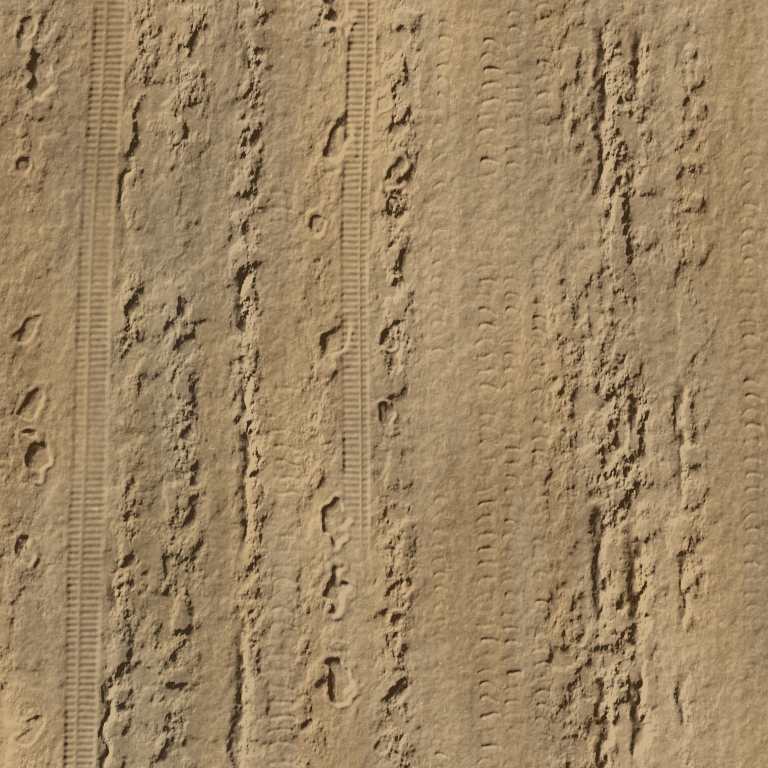
This texture is drawn by a three.js fragment shader. Its source:

```glsl
#define SHADOW_SOIL vec3(0.24, 0.17, 0.10)
#define SUNLIT_SOIL vec3(0.735, 0.635, 0.49)
#define TO_SUN vec2(-0.66, 0.75)
#define BASE_TONE 0.82
#define RELIEF 0.50
#define SHADOW_DEPTH 0.62
#define CLOD_HEIGHT 0.0105
#define GRAIN_HEIGHT 0.0031
#define RIB_PERIOD 0.0086
#define LUG_PERIOD 0.0195
#define PRINTS 24

varying vec2 vUv;

float hash(vec2 p) {
  vec3 q = fract(p.xyx * 0.1031);
  q += dot(q, q.yzx + 33.33);
  return fract((q.x + q.y) * q.z);
}

float noise(vec2 p) {
  vec2 i = floor(p), f = fract(p);
  f = f * f * (3.0 - 2.0 * f);
  return mix(mix(hash(i), hash(i + vec2(1, 0)), f.x),
             mix(hash(i + vec2(0, 1)), hash(i + vec2(1, 1)), f.x), f.y);
}

float fbm(vec2 p) {
  float sum = 0.0, amp = 0.533;
  for (int i = 0; i < 4; i++) {
    sum += amp * noise(p);
    p = mat2(1.6, 1.2, -1.2, 1.6) * p + 17.3;
    amp *= 0.5;
  }
  return sum;
}

float band(float x, float centre, float width) {
  float d = (x - centre) / width;
  return exp(-d * d);
}

float strip(float x, float centre, float halfWidth) {
  return 1.0 - smoothstep(halfWidth * 0.75, halfWidth * 1.1, abs(x - centre));
}

// Thin cross cuts left by coarse tread, each of its own length and strength
float cuts(vec2 p, float centre, float width) {
  float across = (p.x - centre) / width;
  float row = p.y / LUG_PERIOD + 0.25 * across * across + centre * 37.0;
  row += 0.5 * noise(vec2(p.x * 60.0, p.y * 30.0));
  float r = hash(vec2(floor(row), centre * 100.0));
  float cut = band(fract(row), 0.5, 0.15);
  return cut * (0.25 + 0.75 * r) * strip(across, 0.6 * (r - 0.5), 0.9);
}

// Oval hollows with a pushed-up rim, walking along three columns
float footprints(vec2 p) {
  float sum = 0.0;
  for (int i = 0; i < PRINTS; i++) {
    float k = float(i), column = mod(k, 3.0);
    float x = column < 0.5 ? 0.515 : (column < 1.5 ? 0.425 : 0.04);
    float r = hash(vec2(k, 4.7)), s = hash(vec2(k, 9.1));
    vec2 q = p - vec2(x + 0.035 * (s - 0.5), (k + 3.5 * r - 1.0) / float(PRINTS));
    q.x += q.y * (r - 0.65);
    float d = length(q / mix(vec2(0.010, 0.013), vec2(0.017, 0.032), s));
    if (d < 2.0) {
      d += 0.9 * (noise(p * 80.0) - 0.5);
      float hollow = 1.0 - smoothstep(0.6, 1.05, d);
      sum += (0.3 + 0.7 * s * r + 0.2 * r) * (0.35 * band(d, 1.2, 0.25) - hollow);
    }
  }
  return sum;
}

float height(vec2 p) {
  // Lanes wander a little and lean on the left side
  float x = p.x + 0.014 * (noise(vec2(p.x * 4.0, p.y * 3.0)) - 0.5);
  x -= 0.045 * (p.y - 0.5) * (1.0 - smoothstep(0.1, 0.4, p.x));
  vec2 lane = vec2(x, p.y);
  float patches = smoothstep(0.2, 0.75, noise(vec2(x * 16.0, p.y * 7.0)));
  float lumps = fbm(lane * vec2(58.0, 42.0));
  float ragged = x + 0.022 * (lumps - 0.5);

  // Ribbed narrow tracks
  float ribbed = strip(x, 0.122, 0.022)
    + strip(x, 0.467, 0.018) * smoothstep(0.26, 0.34, p.y);
  float ribs = sin(6.2832 * p.y / RIB_PERIOD + 2.0 * noise(p * 30.0));
  float seam = band(x, 0.117, 0.003) + band(x, 0.474, 0.002);
  float h = ribbed * (0.00075 * ribs * (0.35 + 0.65 * patches) * (1.0 - seam) - 0.0015);
  h += 0.0014 * ribbed * seam;

  // Churned lanes of clods
  float rough = band(x, 0.17, 0.018) + 0.9 * band(x, 0.235, 0.03)
    + band(x, 0.325, 0.022) + 0.9 * band(x, 0.52, 0.024)
    + 0.6 * band(x, 0.41, 0.03) + 0.6 * band(x, 0.735, 0.035)
    + 1.1 * band(x, 0.81, 0.04) + 0.65 * band(x, 0.9, 0.025)
    + 0.4 * band(x, 0.03, 0.05);
  rough = (0.17 + rough * (0.25 + 0.75 * patches)) * (1.0 - 0.85 * min(ribbed, 1.0));
  float clods = smoothstep(0.3, 0.7, lumps);
  h += CLOD_HEIGHT * rough * clods;

  // Long ruts and crumbling furrows
  h += 0.012 * fbm(vec2(x * 17.0, p.y * 2.5));
  float broken = smoothstep(0.42, 0.8, noise(vec2(x * 9.0 + 5.0, p.y * 13.0)));
  float furrow = band(ragged, 0.158, 0.006) + 1.1 * band(ragged, 0.32, 0.008)
    + band(ragged, 0.785, 0.008) + 1.3 * band(ragged, 0.832, 0.010)
    + 0.7 * band(ragged, 0.89, 0.006);
  h -= 0.012 * furrow * broken;

  // Coarse tread lanes
  float tread = 0.7 * cuts(lane, 0.575, 0.010) + cuts(lane, 0.637, 0.014)
    + 0.9 * cuts(lane, 0.668, 0.012) + 0.9 * cuts(lane, 0.705, 0.012)
    + 0.7 * cuts(lane, 0.37, 0.020) + 0.8 * cuts(lane, 0.982, 0.013);
  h -= 0.0038 * tread * (0.3 + 0.7 * patches);

  h += 0.0085 * footprints(p);
  return h + GRAIN_HEIGHT * fbm(p * 105.0) * (1.0 - 0.5 * min(ribbed, 1.0));
}

void main() {
  vec2 p = vUv;
  float ground = height(p);

  // Slope towards the sun, then shadow cast by higher ground
  float slope = (ground - height(p + TO_SUN * 0.0018)) / 0.0018;
  slope /= 1.0 + 0.7 * max(slope, 0.0) + 0.3 * max(-slope, 0.0);
  float blocked = 0.0;
  for (int i = 1; i <= 4; i++) {
    float reach = 0.003 * float(i);
    blocked = max(blocked, (height(p + TO_SUN * reach) - ground) / reach);
  }
  float shadow = smoothstep(0.3, 1.25, blocked);

  // Mottled soil with pale grit
  float mottle = fbm(p * vec2(7.0, 3.5) + 8.0) - 0.5;
  float tone = BASE_TONE + RELIEF * slope - SHADOW_DEPTH * shadow;
  tone += 0.34 * mottle + 0.12 * (noise(p * 230.0) - 0.5);
  tone += 0.18 * smoothstep(0.9, 0.98, noise(p * 190.0 + 31.0));

  // Damp greyer lane and faint ochre streaks
  float damp = band(p.x, 0.21, 0.11) * smoothstep(0.25, 0.7, noise(p * vec2(9.0, 3.0) + 2.0));
  float ochre = smoothstep(0.4, 0.8, noise(p * vec2(22.0, 4.0) + 40.0));
  vec3 soil = mix(SHADOW_SOIL, SUNLIT_SOIL, clamp(tone - 0.10 * damp, 0.0, 1.12));
  soil = mix(soil, dot(soil, vec3(0.3, 0.6, 0.1)) * vec3(1.08, 0.98, 0.78), 0.4 * damp);
  soil *= mix(vec3(1.0), vec3(1.01, 0.99, 0.95), ochre);
  gl_FragColor = vec4(soil, 1.0);
}
```
